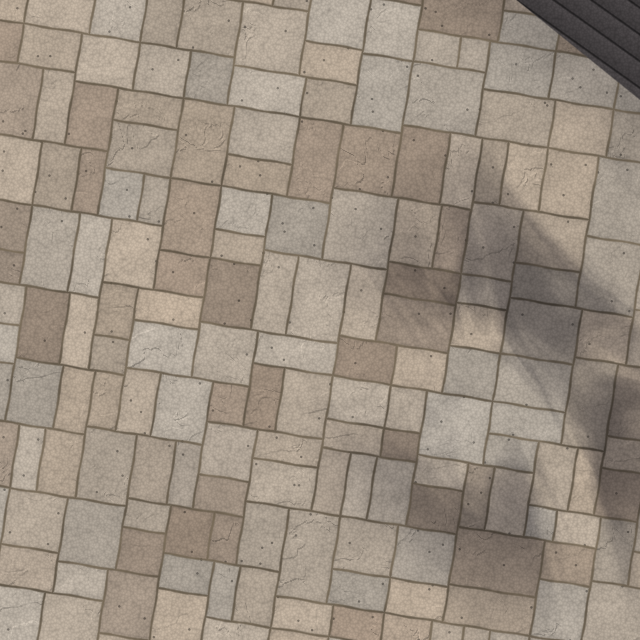
This texture is drawn by a Shadertoy shader. Its source:

```glsl
// Sunlit courtyard of irregular rectangular sandstone pavers, tree shade and a dark roof corner
#define TILT 0.158
#define CELL vec2(0.092, 0.101)
#define JOINT 0.0017
#define GRAIN 0.15
#define CLEFT 0.13
#define SHADE 0.92
#define GREY_STONE vec3(0.665, 0.633, 0.590)
#define TAN_STONE vec3(0.690, 0.627, 0.556)
#define BROWN_STONE vec3(0.590, 0.522, 0.460)
#define JOINT_COLOR vec3(0.410, 0.365, 0.300)
#define ROOF_COLOR vec3(0.225, 0.212, 0.215)

vec2 hash2(vec2 p) {
    vec3 q = fract(p.xyx * vec3(0.1031, 0.1030, 0.0973));
    q += dot(q, q.yzx + 33.33);
    return fract((q.xx + q.yz) * q.zy);
}

// Layered, self-warping sines, roughly -1 to 1
float waves(vec2 p) {
    float sum = 0.0, amp = 0.5;
    for (int i = 0; i < 5; i++) {
        p = mat2(0.8, 0.6, -0.6, 0.8) * p + 0.6 * sin(p.yx + 1.7);
        sum += amp * sin(p.x + sin(p.y));
        p *= 1.9;
        amp *= 0.55;
    }
    return sum;
}

// Cellular noise: distance to the nearest point, and that point's random value
vec2 cellular(vec2 p) {
    vec2 base = floor(p), best = vec2(9.0, 0.0);
    for (int y = -1; y <= 1; y++)
    for (int x = -1; x <= 1; x++) {
        vec2 c = base + vec2(x, y), h = hash2(c + 50.0);
        float d = length(c + h - p);
        if (d < best.x) best = vec2(d, fract(h.x * 17.0 + h.y * 5.0));
    }
    return best;
}

// Position of the joint that crosses a grid cell, snapped to a module
float jointOffset(vec2 cell) {
    return 0.25 + 0.125 * floor(hash2(cell + 80.0).x * 4.99);
}

float isOdd(vec2 cell) { return mod(cell.x + cell.y, 2.0); }

// Interlocking rectangles: even cells hold a vertical joint, odd ones a horizontal
void findStone(vec2 g, out vec2 lo, out vec2 hi, out vec2 id) {
    vec2 cell = floor(g), f = g - cell;
    vec2 axis = isOdd(cell) < 0.5 ? vec2(1, 0) : vec2(0, 1);
    float side = step(jointOffset(cell), dot(f, axis));
    float across = step(jointOffset(cell + axis * (2.0 * side - 1.0)), dot(f, axis.yx));
    id = cell + axis * side + axis.yx * across;

    float ll = jointOffset(id - 1.0), ur = jointOffset(id);
    float ul = jointOffset(id - vec2(1, 0)), lr = jointOffset(id - vec2(0, 1));
    bool even = isOdd(id) < 0.5;
    lo = id - 1.0 + (even ? vec2(ll, lr) : vec2(ul, ll));
    hi = id + (even ? vec2(ur, ul) : vec2(lr, ur));

    // Split most of the long or large stones
    vec2 size = hi - lo, h = hash2(id + 140.0);
    if (size.x * size.y > 1.4 || (max(size.x, size.y) > 1.1 && h.x < 0.6)) {
        vec2 dir = size.x > size.y ? vec2(1, 0) : vec2(0, 1);
        float cut = dot(lo + size * (h.y < 0.5 ? 0.4 : 0.6), dir);
        if (dot(g, dir) < cut) hi = mix(hi, vec2(cut), dir);
        else { lo = mix(lo, vec2(cut), dir); id += 0.37; }
    }
}

// Stone height: gentle undulation with one sharp split layer
float relief(vec2 p) {
    float w = waves(p);
    return 0.3 * w + smoothstep(-0.05, 0.05, w - 0.2);
}

// Soft branch shadows falling to the lower right
float treeShade(vec2 p) {
    float region = 1.0 - smoothstep(0.35, 1.0, length((p - vec2(0.84, 0.42)) / vec2(0.42, 0.48)));
    vec2 streak = vec2(dot(p, vec2(0.9, 0.42)) * 17.0, dot(p, vec2(0.42, -0.9)) * 6.0);
    return region * smoothstep(-0.45, 0.6, waves(streak + 2.0));
}

void mainImage(out vec4 fragColor, in vec2 fragCoord) {
    vec2 p = fragCoord / iResolution.y;
    float px = 1.0 / iResolution.y;
    float c = cos(TILT), s = sin(TILT);
    vec2 q = vec2(c * p.x - s * p.y, s * p.x + c * p.y) + 1.0;
    vec2 lo, hi, id;
    vec2 g = (q + 0.0006 * sin(q.yx * 90.0)) / CELL;
    findStone(g, lo, hi, id);
    vec2 inset = min(g - lo, hi - g) * CELL;
    float edge = min(inset.x, inset.y);

    // Tint of each stone
    vec2 h = hash2(id * 7.3 + 11.0), k = hash2(id * 5.1 + 71.0);
    vec3 color = mix(GREY_STONE, TAN_STONE, h.x);
    color = mix(color, BROWN_STONE, 0.8 * smoothstep(0.72, 0.95, h.y));
    color *= 0.94 + 0.13 * k.x;

    // Clefts, sandy grain, stains and pits
    vec2 sp = q * 58.0 + h * 40.0;
    float slope = relief(sp + vec2(-0.09, 0.12)) - relief(sp);
    float rough = (0.25 + 0.75 * k.y) * smoothstep(-0.4, 0.5, waves(q * 35.0 + k * 30.0));
    color *= 1.0 - CLEFT * rough * (slope > 0.0 ? 1.5 : 0.6) * slope;
    float sand = cellular(q * 230.0).x + 0.6 * cellular(q * 105.0).x - 0.78;
    color *= 1.0 - GRAIN * sand + 0.04 * waves(q * 75.0 + h * 9.0);
    vec2 pit = cellular(q * 38.0);
    color *= 1.0 - 0.35 * step(0.84, pit.y) * (1.0 - smoothstep(0.03, 0.11, pit.x));

    // Worn rims and joints
    color *= 1.0 - 0.10 * exp(-edge / 0.004);
    float joint = 1.0 - smoothstep(JOINT - px, JOINT + px, edge + 0.0004 * waves(q * 160.0));
    color = mix(color, JOINT_COLOR * (1.0 + 0.18 * waves(q * 28.0)), 0.88 * joint);

    // Shade of the tree and of the eaves
    float eaves = dot(p - vec2(0.807, 1.0), vec2(0.629, 0.778));
    float shade = max(treeShade(p), 0.4 * smoothstep(-0.13, 0.0, eaves));
    color *= mix(vec3(1.0), vec3(0.59, 0.59, 0.62), SHADE * shade);

    // Roof of overlapping boards
    float board = fract(dot(p - vec2(0.807, 1.0), vec2(0.58, 0.815)) / 0.034);
    float seam = smoothstep(0.0, 0.08, board) * (1.0 - smoothstep(0.9, 1.0, board));
    vec3 roof = ROOF_COLOR * (0.6 + 0.4 * seam + 0.25 * board * seam) * (1.0 - 0.2 * sand);
    color = mix(color, roof, smoothstep(-px, px, eaves));
    fragColor = vec4(color, 1.0);
}
```
